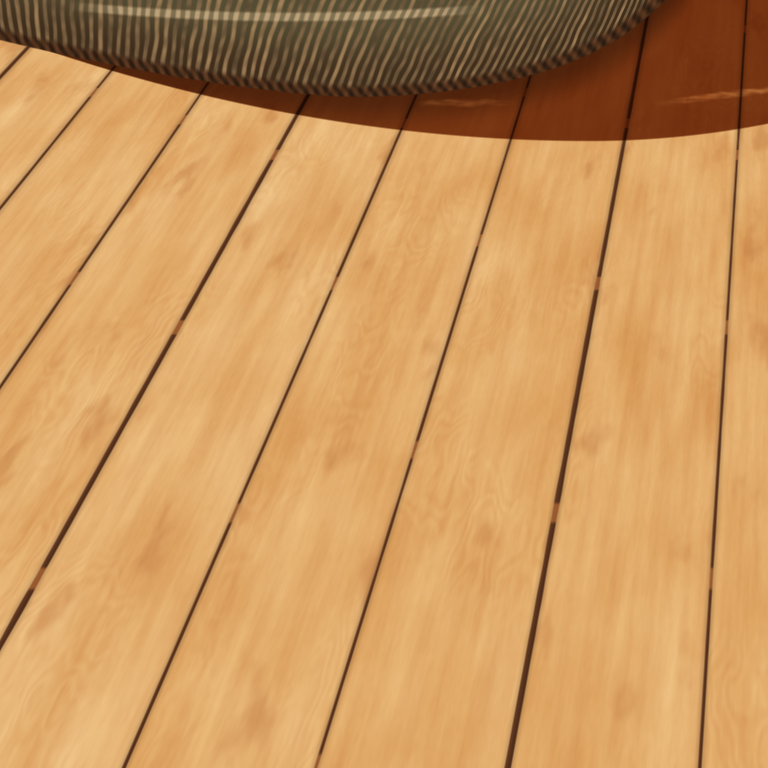
Write a three.js fragment shader that draws this texture.

```glsl
varying vec2 vUv;

#define VANISH vec2(1.034, 2.008)
#define PLANK_WIDTH 0.25
#define PLANK_SHIFT 0.911
#define GAP_HALF 0.0029
#define GAP_VARIATION 0.0011
#define CLIP_SPACING 0.26
#define STRANDS 88.0
#define SOFT 0.0016
#define WOOD vec3(0.885, 0.675, 0.425)
#define GAP_COLOR vec3(0.38, 0.22, 0.13)
#define SHADE vec3(0.52, 0.30, 0.16)
#define RATTAN vec3(0.53, 0.42, 0.29)

float hash(float n) { return fract(sin(n * 127.1 + 3.7) * 4375.85); }

vec2 gradient(vec2 cell) {
  float a = 6.2832 * fract(sin(dot(cell, vec2(127.1, 311.7))) * 4375.85);
  return vec2(cos(a), sin(a));
}

float noise(vec2 p) {
  vec2 i = floor(p), f = fract(p);
  vec2 u = f * f * f * (f * (f * 6.0 - 15.0) + 10.0);
  vec2 e = vec2(1.0, 0.0);
  float low = mix(dot(gradient(i), f), dot(gradient(i + e), f - e), u.x);
  float high = mix(dot(gradient(i + e.yx), f - e.yx), dot(gradient(i + 1.0), f - 1.0), u.x);
  return mix(low, high, u.y);
}

float fbm(vec2 p) {
  float sum = 0.0, amp = 0.6;
  for (int i = 0; i < 4; i++) {
    sum += amp * noise(p);
    p = p * 2.03 + 7.3;
    amp *= 0.5;
  }
  return sum;
}

// Plank surface: mottling, long grain and faint growth rings
vec3 woodColor(float across, float along, float id) {
  vec2 q = vec2(across, along * 8.0) + vec2(0.0, hash(id) * 40.0);
  float mottle = fbm(q * vec2(2.2, 0.9));
  float grain = fbm(q * vec2(13.0, 0.9) + 5.0);
  float field = fbm(q * vec2(1.5, 0.6) + 19.0);
  float figure = smoothstep(0.0, 0.3, noise(q * vec2(1.3, 0.7) + 31.0));
  float rings = sin(field * 75.0 + grain * 3.0) * figure;
  vec3 col = WOOD + (hash(id + 8.0) - 0.5) * vec3(0.02, 0.04, 0.05);
  col += mottle * vec3(0.07, 0.13, 0.15) + grain * vec3(0.05, 0.08, 0.07);
  col += rings * vec3(0.008, 0.014, 0.014);
  float stain = smoothstep(0.18, 0.45, fbm(q * vec2(2.5, 1.1) + 53.0));
  col = mix(col, vec3(0.76, 0.49, 0.27), 0.5 * stain);
  return col + 0.012 * noise(q * vec2(45.0, 16.0));
}

// Converging boards with gaps bridged by small clips
vec3 deck(vec2 uv) {
  float along = VANISH.y / (VANISH.y - uv.y);
  float across = (VANISH.x + (uv.x - VANISH.x) * along - PLANK_SHIFT) / PLANK_WIDTH;
  vec3 col = woodColor(across, along, floor(across));

  float gapId = floor(across + 0.5);
  float slant = (uv.x - VANISH.x) / (VANISH.y - uv.y);
  float side = (across - gapId) * PLANK_WIDTH / (along * sqrt(1.0 + slant * slant));
  float clipAt = 1.2 + 0.06 * sin(1.6 * gapId + 4.77);
  float section = (along - clipAt) / CLIP_SPACING;
  float wide = cos(2.0944 * (gapId + 4.0)) + 0.5 * (hash(gapId + floor(section) * 7.0) - 0.5);
  float halfWidth = (GAP_HALF + GAP_VARIATION * wide) / along;
  halfWidth *= 1.0 + 0.25 * noise(vec2(along * 30.0, gapId));
  float gap = 1.0 - smoothstep(halfWidth - SOFT, halfWidth + SOFT, abs(side));
  float clip = abs(section - floor(section + 0.5)) * CLIP_SPACING;
  float bridge = 1.0 - smoothstep(0.007, 0.011, clip);
  vec3 gapTone = mix(GAP_COLOR, GAP_COLOR * 0.75, smoothstep(-halfWidth, halfWidth, side));
  gapTone = mix(gapTone, vec3(0.68, 0.40, 0.21), 0.75 * bridge);
  col *= 1.0 - 0.13 * (1.0 - smoothstep(halfWidth, halfWidth + 0.007, abs(side)));
  return mix(col, gapTone, gap);
}

// Lower outline of the woven seat
float seatEdge(float x) {
  float d = x - 0.46, r = max(d, 0.0);
  return 0.874 + 0.237 * pow(max(-d, 0.0), 1.5) + 0.5 * r * r + 9.8 * pow(r, 6.0);
}

vec3 weave(vec2 uv, float h) {
  float lean = 0.25 + 1.1 * (uv.x - 0.35);
  float u = (uv.x - lean * h) * STRANDS + 0.25 * noise(uv * 30.0);
  float strand = smoothstep(0.12, 0.42, 0.5 - abs(fract(u) - 0.5));
  float tone = 0.8 + 0.35 * hash(floor(u)) + 0.3 * noise(vec2(u, uv.y * 70.0));
  vec3 behind = mix(vec3(0.25, 0.18, 0.11), vec3(0.33, 0.30, 0.20), smoothstep(0.02, 0.1, h));
  vec3 col = mix(behind, RATTAN * tone, strand * 0.85);
  // Pale cushion line seen through the strands
  float line = abs(uv.y - 0.978 - 0.17 * pow(uv.x - 0.38, 2.0));
  float span = smoothstep(0.08, 0.16, uv.x) * (1.0 - smoothstep(0.56, 0.64, uv.x));
  float cushion = (1.0 - smoothstep(0.003, 0.008, line)) * span;
  col = mix(col, vec3(0.76, 0.66, 0.50), cushion * (0.4 + 0.5 * strand));
  // Wrapped rim
  float wrap = 0.8 + 0.3 * sin(uv.x * 420.0 + h * 300.0);
  float rim = 1.0 - smoothstep(0.008, 0.019, h);
  return mix(col, vec3(0.31, 0.18, 0.10) * wrap, rim * 0.85);
}

void main() {
  vec3 col = deck(vUv);

  // Cast shadow, deeper close to the seat
  float d = vUv.x - 0.768;
  float shadowEdge = 0.8164 + (d > 0.0 ? 0.42 : 0.2365) * d * d;
  float shadow = smoothstep(-SOFT, SOFT, vUv.y - shadowEdge);
  float edge = seatEdge(vUv.x);
  vec3 shade = SHADE * mix(0.68, 1.0, smoothstep(0.0, 0.055, edge - vUv.y));

  // Thin slivers of light inside the shadow
  float sliver = vUv.y - 0.866 - 0.12 * max(vUv.x - 0.86, 0.0) - 0.004 * noise(vUv * 45.0);
  float reach = smoothstep(0.84, 0.93, vUv.x)
    + 0.5 * smoothstep(0.53, 0.58, vUv.x) * (1.0 - smoothstep(0.62, 0.68, vUv.x));
  float flecks = 0.55 + 0.6 * noise(vUv * vec2(60.0, 250.0));
  float glow = (1.0 - smoothstep(0.001, 0.006, abs(sliver))) * reach * flecks;
  shade = mix(shade, vec3(0.80, 0.62, 0.48), clamp(glow, 0.0, 0.75));
  col *= mix(vec3(1.0), shade, shadow);

  float h = (vUv.y - edge) / (1.0 + 7.0 * pow(max(vUv.x - 0.46, 0.0), 3.0));
  col = mix(col, weave(vUv, h), smoothstep(-SOFT, SOFT, h));
  gl_FragColor = vec4(clamp(col, 0.0, 1.0), 1.0);
}
```
